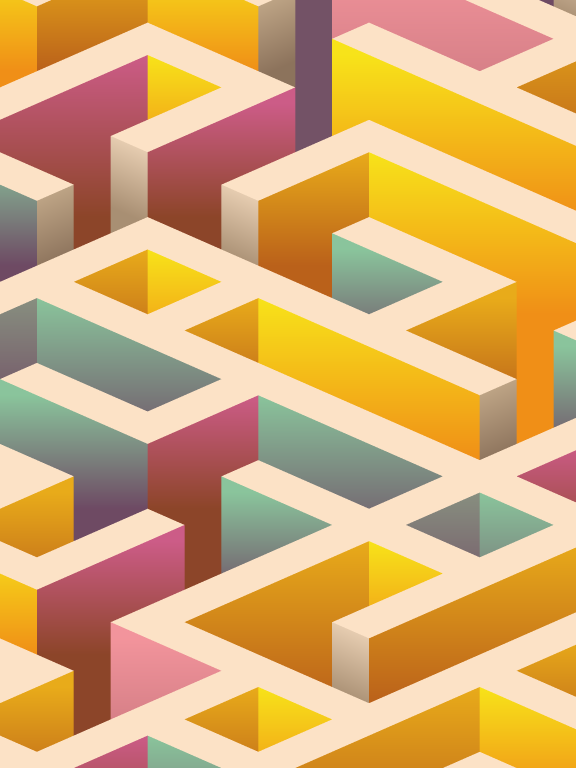
Give the GLSL for this background, as a WebGL 1 fragment shader.

```glsl
precision highp float;
// Isometric maze: cream wall tops over deep corridors with gradient-coloured wall faces.
uniform vec2 u_resolution;

float hash(vec2 p) {
  return fract(sin(dot(p, vec2(127.1, 311.7))) * 43758.5);
}

// Each post grows a wall in one of four directions: +u, +v, -u, -v.
float growth(vec2 post) {
  return floor(4.0 * hash(post + 5.3));
}

// Wall leaving a post along u (axis 0) or v (axis 1), with a few extra links.
bool hasWall(vec2 post, float axis) {
  vec2 along = vec2(1.0 - axis, axis);
  return growth(post) == axis || growth(post + along) == axis + 2.0
      || hash(post + 0.37 * along + 17.0) < 0.16;
}

// Posts are 1 unit wide and repeat every 3 units.
bool isSolid(vec2 unit) {
  vec2 post = floor((unit + 0.5) / 3.0);
  vec2 offset = unit - 3.0 * post;
  bool onU = offset.x < 0.5, onV = offset.y < 0.5;
  if (onU && onV) return true;
  if (onU) return hasWall(post, 1.0);
  if (onV) return hasWall(post, 0.0);
  return false;
}

// Visible face at the back of a corridor cell.
bool hasFace(vec2 cell, bool uFace) {
  return uFace ? hasWall(cell, 1.0) : hasWall(cell + vec2(0.0, 1.0), 0.0);
}

// Number of further cells over which a face continues unbroken.
float runLength(vec2 cell, vec2 dir, bool uFace) {
  float count = 0.0;
  for (int k = 0; k < 8; k++) {
    vec2 next = cell + dir;
    if (hasWall(max(cell, next), uFace ? 0.0 : 1.0) || !hasFace(next, uFace)) break;
    cell = next;
    count += 1.0;
  }
  return count;
}

vec3 faceColor(float pick, float t, bool uFace) {
  if (uFace) {
    if (pick < 0.13) return mix(vec3(0.53, 0.56, 0.50), vec3(0.45, 0.32, 0.40), t);
    if (pick < 0.64) return mix(vec3(0.80, 0.36, 0.53), vec3(0.55, 0.27, 0.16), t);
    return mix(vec3(0.91, 0.67, 0.10), vec3(0.73, 0.38, 0.10), t);
  }
  if (pick < 0.42) return mix(vec3(0.54, 0.77, 0.61), vec3(0.43, 0.29, 0.39), t);
  if (pick < 0.52) return mix(vec3(0.95, 0.58, 0.61), vec3(0.80, 0.47, 0.50), t);
  return mix(vec3(0.97, 0.89, 0.10), vec3(0.94, 0.56, 0.09), t);
}

vec3 capColor(float t, bool uFace) {
  return uFace ? mix(vec3(0.74, 0.64, 0.52), vec3(0.55, 0.45, 0.36), t)
               : mix(vec3(0.90, 0.80, 0.69), vec3(0.66, 0.56, 0.45), t);
}

vec3 maze(vec2 p) {
  // Isometric axes: u runs right and down, v runs right and up.
  vec2 q = p / vec2(0.04805, 0.0211);
  vec2 g = 0.5 * vec2(q.x - q.y, q.x + q.y);
  vec2 unit = floor(g);
  if (isSolid(unit)) return vec3(0.99, 0.885, 0.775);

  // Walk straight up the canvas to the wall whose face is seen here.
  vec2 inner = g - unit;
  bool uFace = inner.x < 1.0 - inner.y;
  for (int k = 0; k < 24; k++) {
    unit += uFace ? vec2(-1.0, 0.0) : vec2(0.0, 1.0);
    if (isSolid(unit)) break;
    uFace = !uFace;
  }

  // Find the cell that owns the face; a lone post end is a cap.
  vec2 post = floor((unit + 0.5) / 3.0);
  vec2 cell = uFace ? post : post - vec2(0.0, 1.0);
  vec2 along = uFace ? vec2(0.0, 1.0) : vec2(1.0, 0.0);
  if (!hasFace(cell, uFace)) cell -= along;
  if (!hasFace(cell, uFace)) {
    float depth = uFace ? g.x - unit.x - 1.0 : unit.y - g.y;
    return capColor(clamp(depth / 2.2, 0.0, 1.0), uFace);
  }

  // The gradient falls from the top corner of the whole run.
  vec2 rise = uFace ? along : -along;
  float above = runLength(cell, rise, uFace);
  float below = runLength(cell, -rise, uFace);
  vec2 apex = cell + above * rise;
  float drop = g.x - g.y - (3.0 * (apex.x - apex.y) - 2.0);
  float t = clamp(drop / (3.0 * (above + below) + 7.0), 0.0, 1.0);
  return faceColor(hash(apex + 41.7), t, uFace);
}

void main() {
  // Average a 3 by 3 grid of samples to smooth the edges.
  vec3 color = vec3(0.0);
  for (int i = 0; i < 3; i++) {
    for (int j = 0; j < 3; j++) {
      vec2 jitter = (vec2(float(i), float(j)) - 1.0) / 3.0;
      color += maze((gl_FragCoord.xy + jitter) / u_resolution.y);
    }
  }
  gl_FragColor = vec4(color / 9.0, 1.0);
}
```
